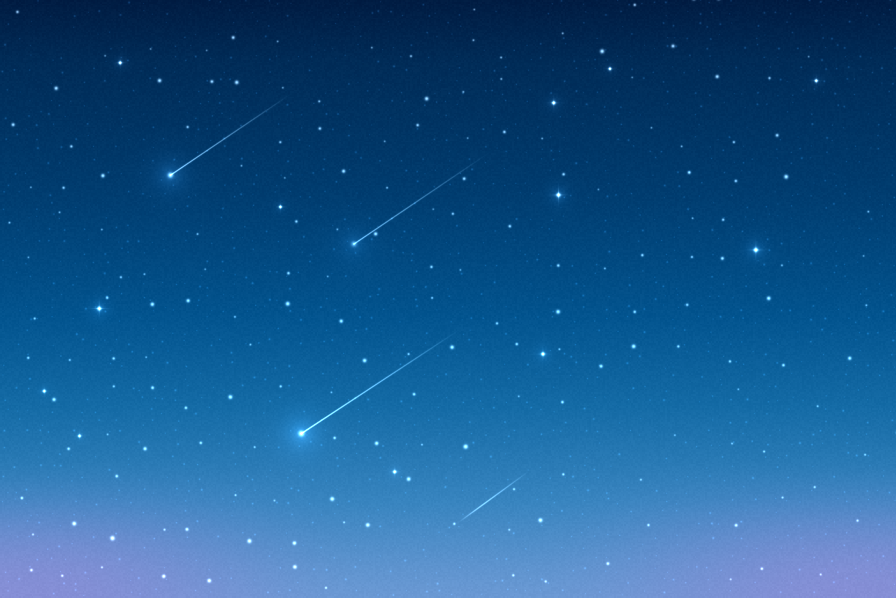
This background is drawn by a Shadertoy shader. Its source:

```glsl
// A blue twilight sky with scattered stars and four falling meteors.

// Lengths are in canvas heights; y runs upward.
const vec3 STAR_TINT = vec3(0.82, 0.94, 1.0);
const vec3 GLOW_TINT = vec3(0.30, 0.62, 0.88);
const vec3 DUSK_TINT = vec3(0.55, 0.55, 0.84);
const float STAR_CELL = 0.074;
const float STAR_CHANCE = 0.68;
const float DUST_CELL = 0.019;
const float DUST_CHANCE = 0.42;
const float GRAIN = 0.022;
const float GRAIN_SCALE = 340.0;
const float TRAIL_WIDTH = 0.0013;

// Sky colours and their heights, from top to bottom.
const int SKY_STOPS = 8;
const vec3 SKY[SKY_STOPS] = vec3[](
    vec3(0.00, 0.11, 0.26), vec3(0.00, 0.17, 0.34),
    vec3(0.00, 0.24, 0.44), vec3(0.01, 0.33, 0.56),
    vec3(0.08, 0.42, 0.65), vec3(0.22, 0.52, 0.75),
    vec3(0.37, 0.58, 0.81), vec3(0.42, 0.60, 0.83));
const float SKY_DEPTH[SKY_STOPS] =
    float[](0.0, 0.10, 0.33, 0.53, 0.68, 0.84, 0.95, 1.0);

// Leading stars: position and brightness.
const int LEAD_COUNT = 12;
const vec3 LEAD_STARS[LEAD_COUNT] = vec3[](
    vec3(0.201, 0.895, 0.65), vec3(0.926, 0.828, 0.75),
    vec3(0.934, 0.674, 0.95), vec3(1.264, 0.582, 1.00),
    vec3(0.166, 0.484, 0.90), vec3(0.908, 0.408, 0.75),
    vec3(1.365, 0.865, 0.60), vec3(0.660, 0.211, 0.60),
    vec3(0.469, 0.654, 0.55), vec3(1.020, 0.885, 0.55),
    vec3(0.074, 0.346, 0.55), vec3(0.133, 0.271, 0.50));

float hash(vec2 p) {
    vec3 q = fract(vec3(p.xyx) * 0.1031);
    q += dot(q, q.yzx + 33.33);
    return fract((q.x + q.y) * q.z);
}

vec2 hash2(vec2 p) {
    return vec2(hash(p + 17.3), hash(p + 61.7));
}

float spot(vec2 d, float radius) {
    return exp(-dot(d, d) / (radius * radius));
}

vec3 skyColor(vec2 p, float aspect) {
    float depth = 1.0 - p.y;
    vec3 color = SKY[0];
    for (int i = 1; i < SKY_STOPS; i++) {
        float t = (depth - SKY_DEPTH[i - 1]) / (SKY_DEPTH[i] - SKY_DEPTH[i - 1]);
        color = mix(color, SKY[i], clamp(t, 0.0, 1.0));
    }
    // Violet dusk gathers in the lower corners.
    float side = abs(p.x / aspect - 0.5);
    float dusk = (1.0 - smoothstep(0.0, 0.24, p.y)) * smoothstep(0.08, 0.46, side);
    return mix(color, DUSK_TINT, 0.8 * dusk);
}

// Bright core, soft halo and a thin four-pointed flare.
vec3 leadStar(vec2 d, float power) {
    vec2 a = abs(d);
    float arm = 0.0055 * power;
    float flare = exp(-a.x / arm - a.y / 0.0009) + exp(-a.y / arm - a.x / 0.0009);
    float core = spot(d, 0.0032 * sqrt(power));
    float halo = exp(-length(d) / (0.009 * power));
    return STAR_TINT * (core + 0.6 * flare * power) + GLOW_TINT * 0.28 * halo * power;
}

// One jittered star per occupied grid cell.
float starField(vec2 p, float cell, float chance, float minR, float maxR) {
    vec2 id = floor(p / cell);
    vec2 center = (id + 0.2 + 0.6 * hash2(id)) * cell;
    float power = hash(id + 137.0);
    float lit = step(hash(id + 211.0), chance);
    float radius = mix(minR, maxR, power * power);
    return lit * mix(0.4, 1.0, power) * spot(p - center, radius);
}

// The trail fades from head to tail; glow sets the strength of the head.
vec3 meteor(vec2 p, vec2 head, vec2 tail, float power, float glow) {
    vec2 axis = tail - head;
    vec2 d = p - head;
    float h = clamp(dot(d, axis) / dot(axis, axis), 0.0, 1.0);
    float fade = (1.0 - h) * mix(smoothstep(0.0, 0.45, h), 1.0, step(0.01, glow));
    float trail = spot(d - axis * h, TRAIL_WIDTH) * fade * power;
    float core = spot(d, 0.0042) * glow;
    float halo = exp(-length(d) / 0.017) * glow;
    return STAR_TINT * (0.75 * trail + core) + GLOW_TINT * 0.38 * halo;
}

void mainImage(out vec4 fragColor, in vec2 fragCoord) {
    vec2 p = fragCoord / iResolution.y;
    vec3 color = skyColor(p, iResolution.x / iResolution.y);

    // Fine grain and faint dust
    color += GRAIN * (hash(floor(p * GRAIN_SCALE)) - 0.5);
    color += GLOW_TINT * 0.22 * starField(p, DUST_CELL, DUST_CHANCE, 0.0011, 0.0019);

    // Scattered and leading stars
    color += STAR_TINT * 0.85 * starField(p, STAR_CELL, STAR_CHANCE, 0.0017, 0.0034);
    for (int i = 0; i < LEAD_COUNT; i++)
        color += leadStar(p - LEAD_STARS[i].xy, LEAD_STARS[i].z);

    // Meteors
    color += meteor(p, vec2(0.285, 0.707), vec2(0.488, 0.844), 0.80, 0.75);
    color += meteor(p, vec2(0.592, 0.592), vec2(0.820, 0.746), 0.65, 0.45);
    color += meteor(p, vec2(0.504, 0.275), vec2(0.766, 0.447), 1.00, 1.00);
    color += meteor(p, vec2(0.762, 0.123), vec2(0.883, 0.211), 0.90, 0.0);

    fragColor = vec4(clamp(color, 0.0, 1.0), 1.0);
}
```
